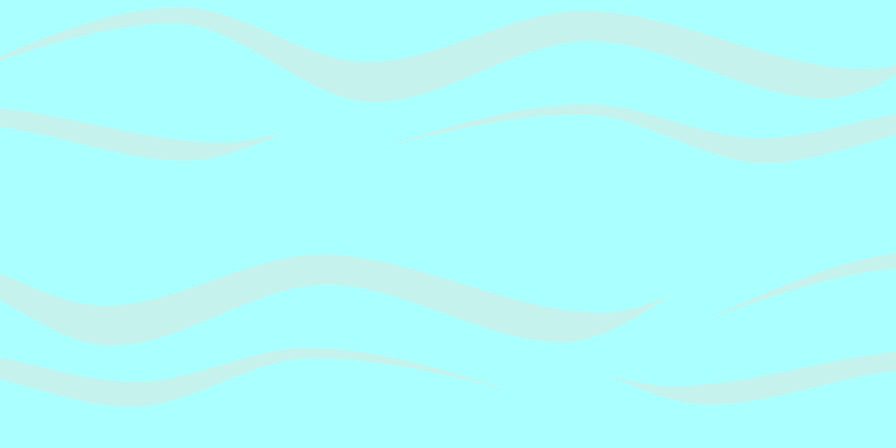
Reproduce this background procedurally as a WebGL 1 fragment shader.

```glsl
precision mediump float;
uniform vec2 u_resolution;

// All lengths are in canvas heights.
const vec3 WATER = vec3(0.667, 1.0, 1.0);
const vec3 RIBBON = vec3(0.773, 0.949, 0.925);
const float SOFTNESS = 1.3;                      // edge width in output samples

const int ROWS = 2;
const vec2 WIDE_START = vec2(-0.091, 0.833);     // tip of the wide ribbon, top row
const vec2 WIDE_STEP = vec2(-0.586, -0.544);     // offset to the next row
const float WIDE_PERIOD = 2.258;
const vec2 SLIM_START = vec2(0.859, 0.674);      // tip of the slim ribbon, top row
const vec2 SLIM_STEP = vec2(0.279, -0.544);
const float SLIM_PERIOD = 2.214;
const vec2 SLIM_SCALE = vec2(0.916, 0.62);

// Turning points of the ribbon edges; the outer ones lie past the tips.
const vec2 TOP_HEAD = vec2(-0.495, -0.151);
const vec2 TOP_CREST_A = vec2(0.495, 0.151);
const vec2 TOP_TROUGH_A = vec2(0.911, 0.029);
const vec2 TOP_CREST_B = vec2(1.393, 0.143);
const vec2 TOP_TROUGH_B = vec2(2.023, 0.013);
const vec2 TOP_TAIL = vec2(2.326, 0.091);

const vec2 LOW_HEAD = vec2(-0.482, -0.115);
const vec2 LOW_CREST_A = vec2(0.482, 0.115);
const vec2 LOW_TROUGH_A = vec2(0.924, -0.060);
const vec2 LOW_CREST_B = vec2(1.406, 0.076);
const vec2 LOW_TROUGH_B = vec2(1.932, -0.052);
const vec2 LOW_TAIL = vec2(2.417, 0.156);

// Eased height change between two turning points
float ease(float s, vec2 a, vec2 b) {
  return (b.y - a.y) * smoothstep(a.x, b.x, s);
}

float topEdge(float s) {
  return TOP_HEAD.y + ease(s, TOP_HEAD, TOP_CREST_A)
    + ease(s, TOP_CREST_A, TOP_TROUGH_A) + ease(s, TOP_TROUGH_A, TOP_CREST_B)
    + ease(s, TOP_CREST_B, TOP_TROUGH_B) + ease(s, TOP_TROUGH_B, TOP_TAIL);
}

float lowEdge(float s) {
  return LOW_HEAD.y + ease(s, LOW_HEAD, LOW_CREST_A)
    + ease(s, LOW_CREST_A, LOW_TROUGH_A) + ease(s, LOW_TROUGH_A, LOW_CREST_B)
    + ease(s, LOW_CREST_B, LOW_TROUGH_B) + ease(s, LOW_TROUGH_B, LOW_TAIL);
}

// Coverage of a ribbon repeated along x; facing is 1.0, or -1.0 when mirrored
float ribbon(vec2 p, vec2 start, vec2 scale, float period, float facing, float blur) {
  float s = mod(facing * (p.x - start.x), period) / scale.x;
  float y = p.y - start.y;
  float upper = min(y + 0.5 * blur, topEdge(s) * scale.y);
  float lower = max(y - 0.5 * blur, lowEdge(s) * scale.y);
  return clamp((upper - lower) / blur, 0.0, 1.0);
}

void main() {
  vec2 p = gl_FragCoord.xy / u_resolution.y;
  float blur = SOFTNESS / u_resolution.y;
  float cover = 0.0;

  // Each row pairs a wide ribbon with a slim one that flips on every other row
  for (int i = 0; i < ROWS; i++) {
    float row = float(i);
    float facing = 1.0 - 2.0 * mod(row, 2.0);
    cover = max(cover, ribbon(p, WIDE_START + row * WIDE_STEP, vec2(1.0),
                              WIDE_PERIOD, 1.0, blur));
    cover = max(cover, ribbon(p, SLIM_START + row * SLIM_STEP, SLIM_SCALE,
                              SLIM_PERIOD, facing, blur));
  }

  gl_FragColor = vec4(mix(WATER, RIBBON, cover), 1.0);
}
```
